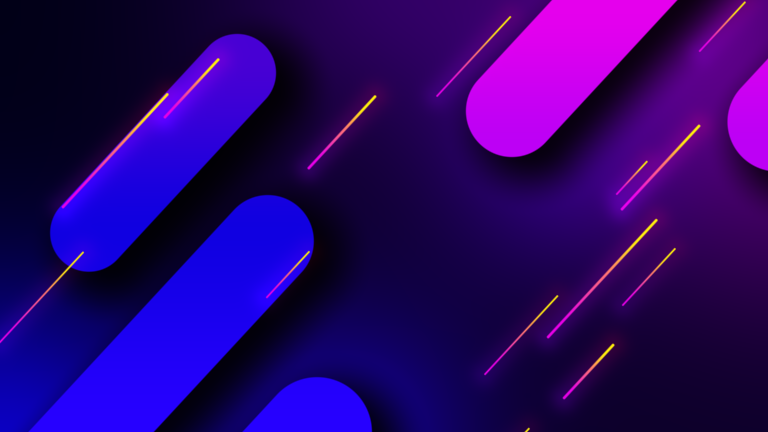
This background is drawn by a Shadertoy shader. Its source:

```glsl
// Slanted neon capsules with soft shadows and glowing streaks on a violet-blue night gradient.
#define SLOPE 1.08
#define SHADOW_OFFSET vec2(0.045, -0.035)
#define SHADOW_BLUR 0.10
#define SHADOW_DEPTH 0.88
#define THICK 0.0031
#define THIN 0.0020
#define GLOW_SIZE 0.032
#define GLOW_GAIN 0.20

const int CAPSULES = 5;
const int STREAKS = 14;
const int THICK_STREAKS = 6;

// Lower end x, y, horizontal span, radius (units of canvas height)
const vec4 capsules[CAPSULES] = vec4[CAPSULES](
    vec4(0.206, 0.461, 0.343, 0.090),
    vec4(0.020, -0.206, 0.600, 0.1065),
    vec4(0.234, -0.540, 0.500, 0.127),
    vec4(1.185, 0.743, 0.600, 0.1065),
    vec4(1.799, 0.718, 0.500, 0.115));

// Lower end x, y, horizontal span; the thick streaks come first
const vec3 streaks[STREAKS] = vec3[STREAKS](
    vec3(0.146, 0.521, 0.241), vec3(0.382, 0.729, 0.123),
    vec3(0.715, 0.611, 0.153), vec3(1.440, 0.516, 0.178),
    vec3(1.269, 0.220, 0.250), vec3(1.306, 0.079, 0.113),
    vec3(0.000, 0.208, 0.192), vec3(1.012, 0.778, 0.169),
    vec3(0.618, 0.312, 0.097), vec3(1.620, 0.882, 0.104),
    vec3(1.428, 0.551, 0.069), vec3(1.442, 0.294, 0.120),
    vec3(1.123, 0.134, 0.167), vec3(1.157, -0.065, 0.067));

// Distance to a slanted segment (x) and position along it (y)
vec2 slantedSegment(vec2 p, vec2 start, float span) {
    vec2 axis = span * vec2(1.0, SLOPE);
    float t = clamp(dot(p - start, axis) / dot(axis, axis), 0.0, 1.0);
    return vec2(length(p - start - axis * t), t);
}

float capsuleDistance(vec2 p, vec4 c) {
    return slantedSegment(p, c.xy, c.z).x - c.w;
}

float softSpot(vec2 p, vec2 center, float radius) {
    vec2 q = (p - center) / radius;
    return exp(-dot(q, q));
}

vec3 backdrop(vec2 p) {
    vec3 color = mix(vec3(0.005, 0.0, 0.09), vec3(0.045, 0.0, 0.16), smoothstep(0.0, 0.7, p.x));
    color += vec3(0.04, 0.0, 0.68) * softSpot(p, vec2(0.0, -0.05), 0.40);
    color += vec3(0.03, 0.0, 0.42) * softSpot(p, vec2(0.80, -0.02), 0.30);
    color += vec3(0.32, 0.0, 0.38) * softSpot(p, vec2(1.58, 1.02), 0.42);
    color += vec3(0.08, 0.0, 0.24) * softSpot(p, vec2(1.28, 0.62), 0.28);
    color += vec3(0.15, 0.0, 0.15) * softSpot(p, vec2(1.85, 0.55), 0.34);
    color += vec3(0.12, 0.0, 0.20) * softSpot(p, vec2(0.88, 1.05), 0.34);
    return color;
}

// Blue capsules turn violet with height, the ones on the right are magenta
vec3 capsuleColor(vec2 p, bool magenta) {
    if (magenta)
        return mix(vec3(0.74, 0.0, 0.96), vec3(0.90, 0.0, 0.93), smoothstep(0.65, 1.0, p.y));
    vec3 blue = mix(vec3(0.15, 0.0, 1.0), vec3(0.06, 0.0, 0.88), smoothstep(0.0, 0.5, p.y));
    return mix(blue, vec3(0.28, 0.0, 0.83), smoothstep(0.45, 0.88, p.y));
}

void mainImage(out vec4 fragColor, in vec2 fragCoord) {
    vec2 p = fragCoord / iResolution.y;
    float pixel = 1.0 / iResolution.y;
    vec3 color = backdrop(p);

    // Soft shadows under the capsules
    for (int i = 0; i < CAPSULES; i++) {
        float d = capsuleDistance(p - SHADOW_OFFSET, capsules[i]);
        color *= 1.0 - SHADOW_DEPTH * (1.0 - smoothstep(-0.5 * SHADOW_BLUR, SHADOW_BLUR, d));
    }

    // Capsule bodies
    for (int i = 0; i < CAPSULES; i++) {
        float d = capsuleDistance(p, capsules[i]);
        float cover = 1.0 - smoothstep(-pixel, pixel, d);
        color = mix(color, capsuleColor(p, capsules[i].x > 1.0), cover);
    }

    // Streaks fading from magenta to yellow, each with a faint halo
    for (int i = 0; i < STREAKS; i++) {
        vec3 s = streaks[i];
        vec2 seg = slantedSegment(p, s.xy, s.z);
        float width = i < THICK_STREAKS ? THICK : THIN;
        vec3 tint = mix(vec3(0.90, 0.0, 0.90), vec3(1.0, 0.45, 0.45), smoothstep(0.1, 0.6, seg.y));
        tint = mix(tint, vec3(1.0, 0.93, 0.05), smoothstep(0.5, 0.85, seg.y));
        vec3 halo = mix(vec3(0.55, 0.0, 0.80), vec3(0.60, 0.0, 0.10), seg.y);
        float falloff = seg.x / GLOW_SIZE;
        color += halo * GLOW_GAIN * (width / THICK) * exp(-falloff * falloff);
        color = mix(color, tint, 1.0 - smoothstep(width - pixel, width + pixel, seg.x));
    }

    fragColor = vec4(clamp(color, 0.0, 1.0), 1.0);
}
```
